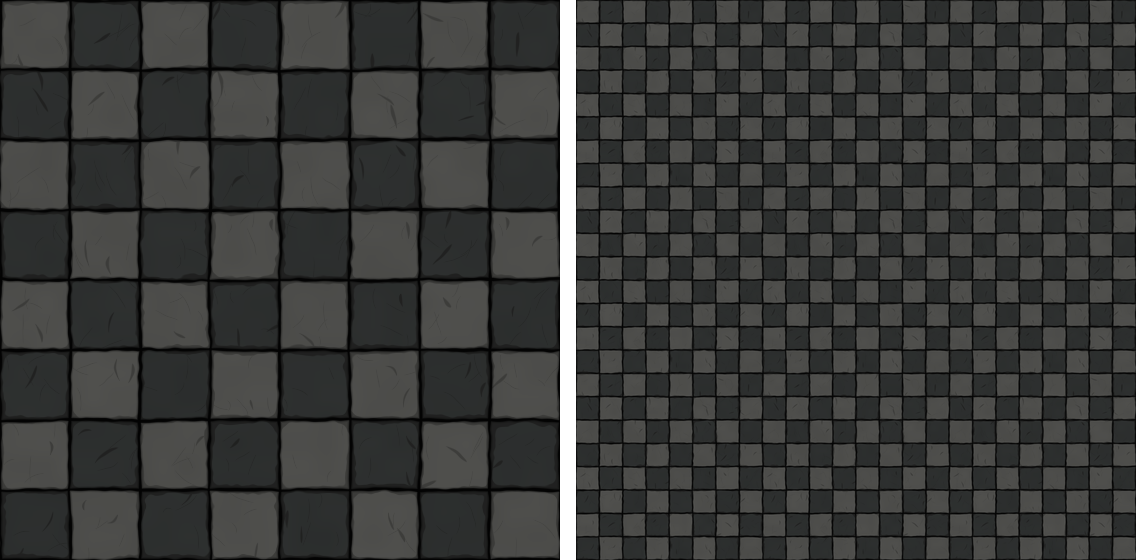
Left, the tile; right, the same tile 3 across and 3 down.
Write a three.js fragment shader that draws this texture.

```glsl
#define TILES 8.0
#define GROUT 0.019
#define SOFT 0.012
#define INSET 0.045
#define WOBBLE 0.032
#define SCRATCHES 7
#define LIGHT_FACE vec3(0.302, 0.302, 0.292)
#define LIGHT_EDGE vec3(0.225, 0.225, 0.217)
#define DARK_FACE vec3(0.174, 0.183, 0.181)
#define DARK_EDGE vec3(0.120, 0.121, 0.118)
#define GROUT_COLOR vec3(0.012)

varying vec2 vUv;

float hash(vec2 p) {
  return fract(sin(dot(p, vec2(127.1, 311.7))) * 43758.5453);
}

// Value noise on tile coordinates, wrapping over the whole canvas
float noise(vec2 p, float freq, float seed) {
  p *= freq;
  float period = TILES * freq;
  vec2 i = floor(p);
  vec2 f = fract(p);
  f = f * f * (3.0 - 2.0 * f);
  vec2 a = mod(i, period) + seed;
  vec2 b = mod(i + 1.0, period) + seed;
  return mix(mix(hash(a), hash(vec2(b.x, a.y)), f.x),
             mix(hash(vec2(a.x, b.y)), hash(b), f.x), f.y);
}

float roundBox(vec2 p, float halfSize, float radius) {
  vec2 d = abs(p) - halfSize + radius;
  return length(max(d, 0.0)) + min(max(d.x, d.y), 0.0) - radius;
}

// Curved stroke, tapered at both ends
float stroke(vec2 p, float angle, float halfLength, float width, float bend) {
  float c = cos(angle);
  float s = sin(angle);
  vec2 q = vec2(c * p.x + s * p.y, c * p.y - s * p.x);
  float t = q.x / halfLength;
  float d = abs(q.y + bend * t * t) - width * (1.0 - t * t) * (1.0 + 0.5 * t);
  return smoothstep(SOFT, -SOFT, d) * smoothstep(1.0, 0.8, abs(t));
}

// A few bold gouges and several faint hairlines per tile
float scratches(vec2 p, vec2 id) {
  float mask = 0.0;
  float wear = hash(id + 71.3);
  for (int i = 0; i < SCRATCHES; i++) {
    vec2 k = id + float(i) * vec2(17.3, 9.7) + 31.0;
    float bold = i < 2 ? 1.0 : 0.0;
    float present = step(hash(k + 5.1), mix(0.8, 0.35 + 0.5 * wear, bold));
    vec2 center = (vec2(hash(k), hash(k + 1.7)) - 0.5) * 0.86;
    float angle = mix(0.3, 1.9, hash(k + 2.3));
    angle *= hash(k + 6.1) < 0.3 ? -1.0 : 1.0;
    float halfLength = mix(0.08, 0.23, hash(k + 3.9));
    float width = mix(0.003, mix(0.012, 0.026, hash(k + 8.3)), bold);
    float bend = (hash(k + 4.7) - 0.5) * 0.09;
    float strength = mix(0.55, 0.85, bold);
    mask = max(mask, present * strength * stroke(p - center, angle, halfLength, width, bend));
  }
  return mask;
}

void main() {
  vec2 p = vUv * TILES;

  // Hand-drawn wobble of the joints
  vec2 slow = vec2(noise(p, 2.0, 3.0), noise(p, 2.0, 157.0)) - 0.5;
  vec2 fast = vec2(noise(p, 8.0, 41.0), noise(p, 8.0, 211.0)) - 0.5;
  vec2 q = p + WOBBLE * (slow + 0.6 * fast);
  vec2 id = mod(floor(q), TILES);
  vec2 local = fract(q) - 0.5;

  // Checker colours
  float light = mod(id.x + id.y, 2.0);
  vec3 face = mix(DARK_FACE, LIGHT_FACE, light);
  vec3 edge = mix(DARK_EDGE, LIGHT_EDGE, light);
  face *= 1.0 + 0.05 * (noise(p, 3.0, 83.0) - 0.5) + 0.03 * (hash(id + 12.9) - 0.5);

  // Ragged worn rim
  float ragged = 0.075 * (noise(p, 4.0, 19.0) - 0.5) + 0.03 * (noise(p, 13.0, 67.0) - 0.5);
  float rim = mix(0.008, -0.004, light) + 0.018 * (hash(id + 44.0) - 0.5);
  float radius = mix(0.05, 0.13, hash(id + 23.0));
  float body = roundBox(local, 0.5 - INSET - rim, radius) + ragged;
  float worn = smoothstep(-SOFT, SOFT, body) * 0.9;

  vec3 color = mix(face, edge, max(worn, scratches(local, id)));

  // Joints with a soft shadow beside them
  float gap = -roundBox(local, 0.5, 0.03);
  float halfWidth = GROUT + 0.014 * (noise(p, 6.0, 101.0) - 0.5);
  color *= mix(0.72, 1.0, smoothstep(halfWidth, halfWidth + 0.035, gap));
  color = mix(GROUT_COLOR, color, smoothstep(halfWidth - SOFT, halfWidth + SOFT, gap));

  gl_FragColor = vec4(color, 1.0);
}
```
